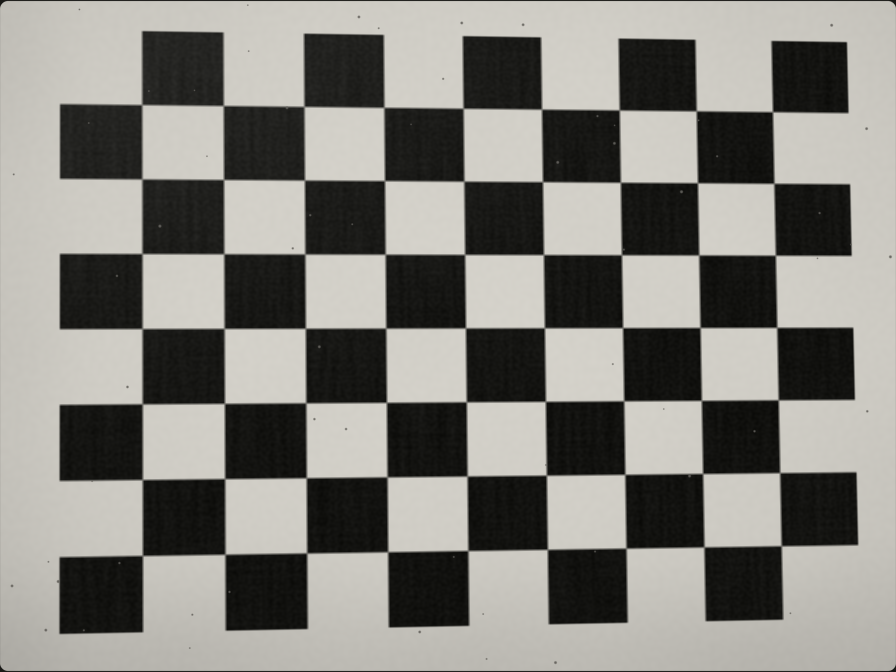
Reproduce this pattern procedurally as a Shadertoy shader.

```glsl
// Printed 10 by 8 checkerboard on pale paper, seen slightly in perspective with uneven toner.

vec2 hash22(vec2 p) {
    vec3 h = fract(p.xyx * vec3(0.1031, 0.1030, 0.0973));
    h += dot(h, h.yzx + 33.33);
    return fract((h.xx + h.yz) * h.zy);
}

float gradientNoise(vec2 p) {
    vec2 i = floor(p), f = fract(p);
    vec2 u = f * f * f * (f * (f * 6.0 - 15.0) + 10.0);
    float corner[4];
    for (int k = 0; k < 4; k++) {
        vec2 o = vec2(k & 1, k >> 1);
        float a = 6.2832 * hash22(i + o).x;
        corner[k] = dot(vec2(cos(a), sin(a)), f - o);
    }
    return mix(mix(corner[0], corner[1], u.x), mix(corner[2], corner[3], u.x), u.y);
}

// Perspective from the canvas to board squares, (0,0) to (10,8)
vec2 boardCoord(vec2 uv) {
    mat3 boardToCanvas = mat3(0.9403, 0.0274, 0.0491,
                              0.0019, 0.9161, 0.0179,
                              0.0664, 0.0566, 1.0);
    vec3 b = inverse(boardToCanvas) * vec3(uv, 1.0);
    return b.xy / b.z * vec2(10.0, 8.0);
}

// Ink coverage: product of two softened square waves, cut to the board
float checkerInk(vec2 q) {
    vec2 blur = max(fwidth(q), vec2(0.018));
    vec2 wave = abs(mod(clamp(q, vec2(0.5), vec2(9.5, 7.5)) - 0.5, 2.0) - 1.0) - 0.5;
    wave = clamp(wave / blur, -1.0, 1.0);
    vec2 inside = smoothstep(-blur, blur, min(q, vec2(10.0, 8.0) - q));
    return (0.5 + 0.5 * wave.x * wave.y) * inside.x * inside.y;
}

// Sparse dust and pinholes, at most one in each scatter cell
float specks(vec2 p) {
    vec2 cell = floor(p * 20.0);
    vec2 rnd = hash22(cell + 7.0);
    vec2 center = (cell + 0.15 + 0.7 * hash22(cell + 51.0)) / 20.0;
    float radius = mix(0.0008, 0.0021, rnd.y);
    float soft = 0.6 / iResolution.y + 0.0005;
    float spot = 1.0 - smoothstep(radius - soft, radius + soft, length(p - center));
    return spot * step(rnd.x, 0.10);
}

float roundedBox(vec2 p, vec2 halfSize, float radius) {
    vec2 d = abs(p) - halfSize + radius;
    return length(max(d, 0.0)) + min(max(d.x, d.y), 0.0) - radius;
}

void mainImage(out vec4 fragColor, in vec2 fragCoord) {
    vec2 uv = fragCoord / iResolution.xy;
    vec2 p = fragCoord / iResolution.y;
    float aspect = iResolution.x / iResolution.y;
    vec2 q = boardCoord(uv);
    float speck = specks(p);

    // Paper: broad shading, darker edges and a little tooth
    vec2 c = uv - vec2(0.5, 0.58);
    float shade = 1.005 - 0.22 * pow(dot(c, c), 1.3);
    shade -= 0.06 * smoothstep(0.22, 0.0, uv.y) + 0.025 * smoothstep(0.12, 0.0, uv.x);
    shade += 0.012 * gradientNoise(p * 5.0) + 0.012 * gradientNoise(p * 90.0);
    vec3 paper = vec3(0.825, 0.815, 0.785) * shade;
    paper = mix(paper, vec3(0.30, 0.29, 0.27), 0.75 * speck);

    // Toner: glare towards the upper left, print streaks and grain
    float glare = smoothstep(0.85, 0.0, length((uv - vec2(0.05, 1.0)) * vec2(0.9, 1.1)));
    float streak = gradientNoise(vec2(q.x * 13.0, q.y * 0.9 + 3.0))
                 + 0.4 * gradientNoise(vec2(q.x * 0.8, q.y * 15.0));
    float grain = gradientNoise(q * 19.0 + 40.0);
    float patchTone = hash22(floor(q) + 90.0).x - 0.5;
    vec3 toner = vec3(0.070, 0.070, 0.060) + 0.085 * glare;
    toner += 0.028 * streak + 0.028 * grain + 0.010 * patchTone;
    toner = mix(toner, vec3(0.47, 0.46, 0.44), 0.7 * speck);

    vec3 color = mix(paper, toner, checkerInk(q));

    // Thin dark rim with rounded corners
    float rim = roundedBox(p - vec2(aspect, 1.0) * 0.5, vec2(aspect * 0.5, 0.4985), 0.012);
    float soft = 0.7 / iResolution.y;
    color = mix(color, vec3(0.10, 0.10, 0.09), smoothstep(-soft, soft, rim));
    fragColor = vec4(clamp(color, 0.0, 1.0), 1.0);
}
```
